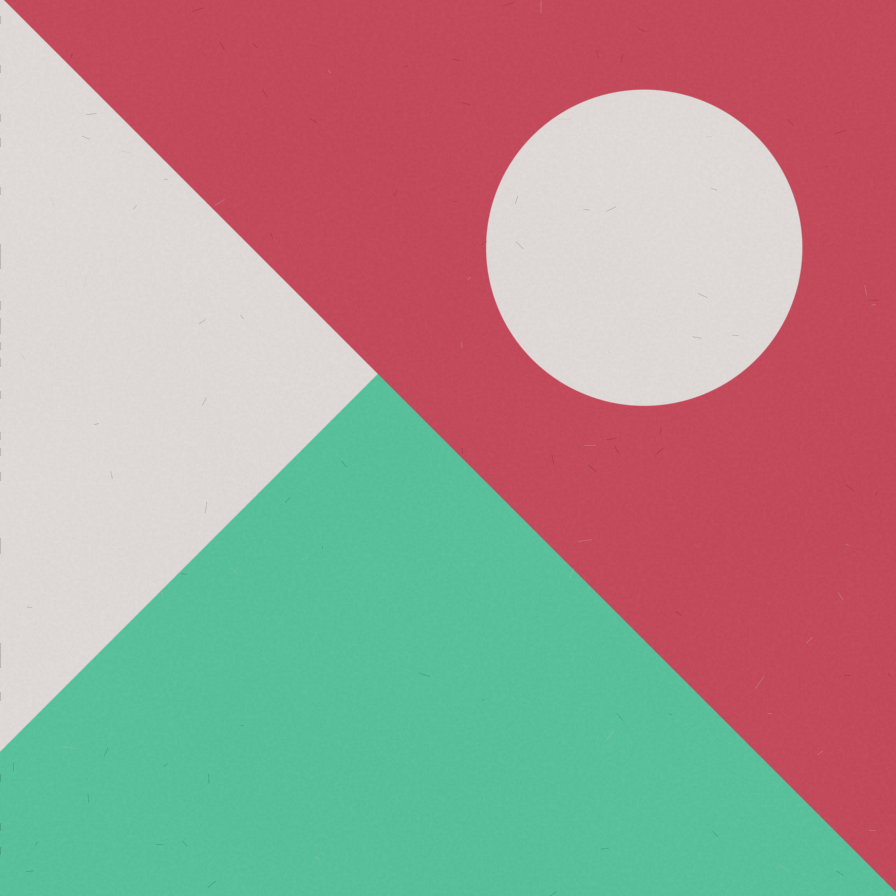
This background is drawn by a three.js fragment shader. Its source:

```glsl
// Flat geometric poster: a green peak, a red sky and a pale disc on lightly worn paper.
varying vec2 vUv;

const vec3 PAPER = vec3(0.871, 0.851, 0.839);
const vec3 RED = vec3(0.765, 0.290, 0.357);
const vec3 GREEN = vec3(0.345, 0.757, 0.608);
const float EDGE = 0.001;

float hash(vec2 p) {
  vec3 q = fract(vec3(p.xyx) * 0.1031);
  q += dot(q, q.yzx + 33.33);
  return fract((q.x + q.y) * q.z);
}

vec2 hash2(vec2 p) {
  return vec2(hash(p), hash(p + 57.3));
}

// Coverage of a signed distance, with a soft edge
float fill(float d) {
  return 1.0 - smoothstep(-EDGE, EDGE, d);
}

// Signed distance to a half plane bounded by dot(p, n) = offset
float halfPlane(vec2 p, vec2 n, float offset) {
  return (dot(p, n) - offset) / length(n);
}

float circle(vec2 p, vec2 centre, float radius) {
  return length(p - centre) - radius;
}

float segment(vec2 p, vec2 halfSpan) {
  float t = clamp(dot(p, halfSpan) / dot(halfSpan, halfSpan), -1.0, 1.0);
  return length(p - halfSpan * t);
}

// Cellular noise: distance to the nearest scattered point
float cellular(vec2 p) {
  vec2 cell = floor(p);
  float nearest = 1.0;
  for (int y = -1; y <= 1; y++) {
    for (int x = -1; x <= 1; x++) {
      vec2 id = cell + vec2(float(x), float(y));
      nearest = min(nearest, length(p - id - hash2(id)));
    }
  }
  return nearest;
}

// Broad tone drift from layered sines
float drift(vec2 p) {
  float sum = 0.0;
  float weight = 0.5;
  for (int i = 0; i < 4; i++) {
    sum += weight * sin(p.x + 1.3 * sin(p.y)) * sin(p.y + 0.7);
    p = mat2(1.6, 1.2, -1.2, 1.6) * p + 2.1;
    weight *= 0.5;
  }
  return sum;
}

// Sparse short fibres, at most one per grid cell
float fibres(vec2 p, float density, float chance, float maxLength) {
  vec2 cell = floor(p * density);
  float mark = 0.0;
  for (int y = -1; y <= 1; y++) {
    for (int x = -1; x <= 1; x++) {
      vec2 id = cell + vec2(float(x), float(y));
      vec2 centre = (id + hash2(id + 11.0)) / density;
      float angle = 6.2832 * hash(id + 23.0);
      float span = maxLength * (0.15 + 0.85 * hash(id + 31.0));
      float d = segment(p - centre, span * vec2(cos(angle), sin(angle)));
      float present = step(hash(id + 47.0), chance);
      mark = max(mark, present * (1.0 - smoothstep(0.0002, 0.0011, d)));
    }
  }
  return mark;
}

void main() {
  vec2 p = vUv;

  // Main shapes
  float lowerLeft = fill(halfPlane(p, vec2(1.0), 1.0044));
  float belowSlope = fill(halfPlane(p, vec2(-1.0, 1.0), 0.161));
  float disc = fill(circle(p, vec2(0.719, 0.7235), 0.1765));
  vec3 sky = mix(RED, PAPER, disc);
  vec3 ground = mix(PAPER, GREEN, belowSlope);
  vec3 color = mix(sky, ground, lowerLeft);

  // Paper grain and uneven ink
  color += 0.014 * (cellular(p * 210.0) - 0.5);
  color += 0.012 * (hash(floor(p * 512.0)) - 0.5);
  color += 0.005 * drift(p * 9.0);

  // Dark and pale fibres
  color = mix(color, color * 0.8, 0.55 * fibres(p, 22.0, 0.16, 0.006));
  color = mix(color, PAPER * 0.85, 0.25 * fibres(p + 3.7, 16.0, 0.10, 0.008));

  // Worn left border
  float border = 1.0 - smoothstep(0.0, 0.002, p.x);
  float chip = step(0.72, hash(vec2(floor(p.y * 110.0), 5.0)));
  color = mix(color, color * 0.7, 0.6 * border * chip);

  gl_FragColor = vec4(color, 1.0);
}
```
